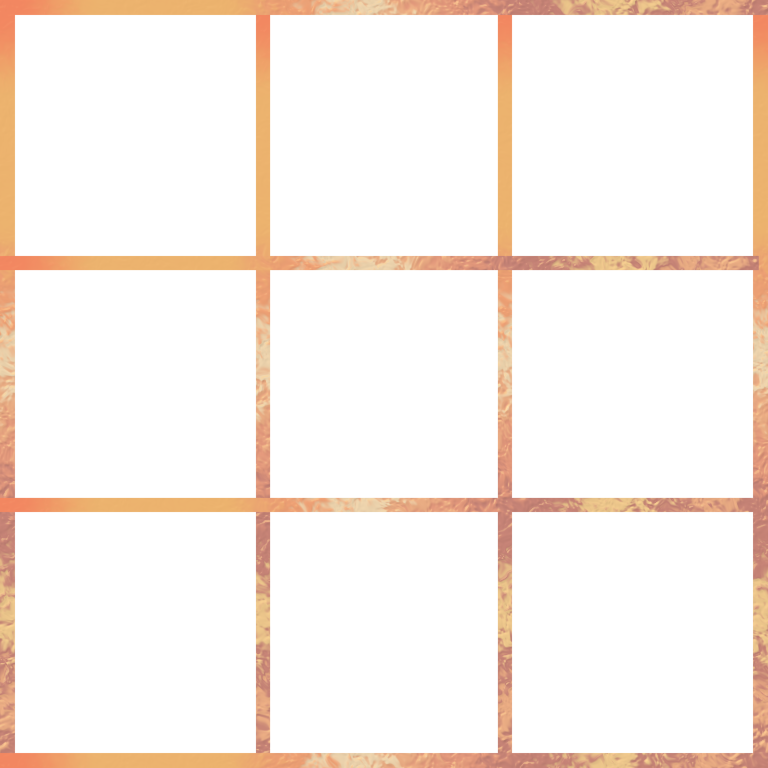
A three.js fragment shader for this pattern:

```glsl
// A three by three lattice of white square panes framed by thin rose gold foil bars.
// Each bar runs through one metallic gradient along its length; embossed value
// noise shifts that gradient and shades it, leaving the plain gold stretch smooth.

varying vec2 vUv;

const float EDGE = 0.0009;          // softness of bar edges
const float BAR_CENTER = 0.1575;    // inner bar, measured from the middle
const float BAR_HALF = 0.0092;
const float BORDER_START = 0.4805;  // outer bar, measured from the middle

const vec3 CORAL = vec3(0.95, 0.53, 0.38);
const vec3 GOLD  = vec3(0.925, 0.70, 0.43);
const vec3 PEACH = vec3(0.91, 0.67, 0.51);
const vec3 CREAM = vec3(0.92, 0.82, 0.67);
const vec3 ROSE  = vec3(0.88, 0.59, 0.48);
const vec3 MAUVE = vec3(0.77, 0.51, 0.46);
const vec3 STRAW = vec3(0.92, 0.77, 0.54);

float hash(vec2 p) {
  vec3 q = fract(vec3(p.xyx) * 0.1031);
  q += dot(q, q.yzx + 33.33);
  return fract((q.x + q.y) * q.z);
}

float noise(vec2 p) {
  vec2 i = floor(p);
  vec2 f = fract(p);
  f = f * f * (3.0 - 2.0 * f);
  float low = mix(hash(i), hash(i + vec2(1.0, 0.0)), f.x);
  float high = mix(hash(i + vec2(0.0, 1.0)), hash(i + vec2(1.0)), f.x);
  return mix(low, high, f.y);
}

// Height of the hammered foil, with slanted crinkles
float foilHeight(vec2 p) {
  vec2 q = vec2(p.x + 0.4 * p.y, p.y - 0.3 * p.x);
  q += 0.012 * vec2(noise(p * 60.0), noise(p * 60.0 + 19.0));
  return 0.65 * noise(q * vec2(120.0, 160.0)) + 0.35 * noise(q * 270.0 + 7.0);
}

// Metallic gradient along a bar, t from 0 to 1
vec3 foilGradient(float t) {
  vec3 c = mix(CORAL, GOLD, smoothstep(0.02, 0.13, t));
  c = mix(c, ROSE + vec3(0.04, 0.03, -0.03), smoothstep(0.29, 0.37, t));
  c = mix(c, CREAM, smoothstep(0.38, 0.46, t));
  c = mix(c, PEACH, smoothstep(0.48, 0.53, t));
  c = mix(c, ROSE, smoothstep(0.53, 0.60, t));
  c = mix(c, MAUVE, smoothstep(0.60, 0.68, t));
  c = mix(c, STRAW, smoothstep(0.72, 0.79, t));
  c = mix(c, MAUVE, smoothstep(0.81, 0.87, t));
  c = mix(c, PEACH, smoothstep(0.87, 0.92, t));
  return mix(c, MAUVE, smoothstep(0.93, 0.99, t));
}

vec3 foil(vec2 p, float t) {
  float height = foilHeight(p);
  float slope = foilHeight(p + vec2(-0.0015, 0.002)) - height;
  float rough = mix(0.12, 1.0, smoothstep(0.30, 0.42, t));
  vec3 c = foilGradient(t + 0.13 * rough * (height - 0.5));
  // Warm light catches the raised side of each dent
  float glint = smoothstep(0.10, 0.32, slope) * rough;
  c = mix(c, STRAW, 0.45 * glint);
  return c * (1.0 + 0.16 * rough * slope);
}

// Coverage of the two inner bars and the two border bars along one axis
float innerBars(float x) {
  float d = abs(abs(x - 0.5) - BAR_CENTER) - BAR_HALF;
  return 1.0 - smoothstep(-EDGE, EDGE, d);
}

float borderBars(float x) {
  return smoothstep(BORDER_START - EDGE, BORDER_START + EDGE, abs(x - 0.5));
}

void main() {
  vec2 p = vUv;
  float vertical = max(innerBars(p.x), borderBars(p.x));

  // Inner rails end just inside the right border
  float railEnd = 1.0 - smoothstep(0.988 - EDGE, 0.988 + EDGE, p.x);
  float horizontal = max(innerBars(p.y) * railEnd, borderBars(p.y));

  // Vertical bars run from the top down, horizontal rails lie over them
  vec3 color = mix(vec3(1.0), foil(p, 1.0 - p.y), vertical);
  color = mix(color, foil(p, p.x), horizontal);
  gl_FragColor = vec4(color, 1.0);
}
```
